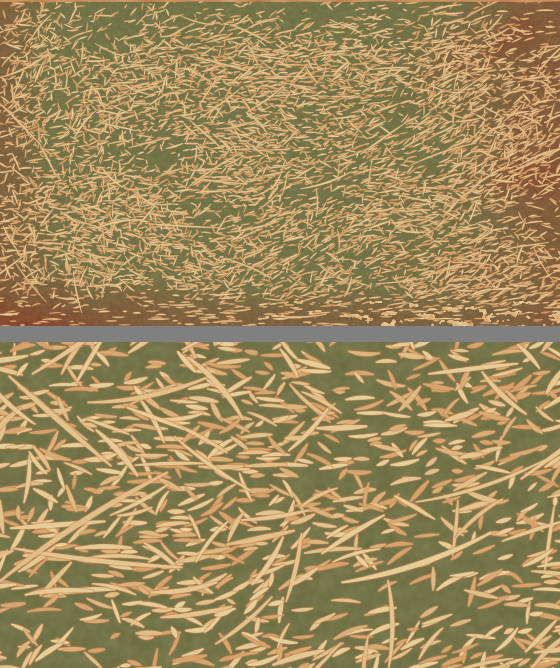
Top: the whole. Bottom: its middle third, enlarged.
Give the GLSL for this texture, as a WebGL 1 fragment shader.

```glsl
precision highp float;
// Worn olive-green painted board, covered in fine cream scratches, with red-brown edges.
uniform vec2 u_resolution;

float hash(vec2 p) {
  vec3 q = fract(vec3(p.xyx) * vec3(0.1031, 0.1030, 0.0973));
  q += dot(q, q.yzx + 33.33);
  return fract((q.x + q.y) * q.z);
}

// Gradient noise, roughly -0.5 to 0.5
float corner(vec2 cell, vec2 offset) {
  float a = 6.2832 * hash(cell + 57.0);
  return dot(vec2(cos(a), sin(a)), offset);
}

float noise(vec2 p) {
  vec2 i = floor(p), f = p - i;
  vec2 u = f * f * f * (f * (f * 6.0 - 15.0) + 10.0);
  vec2 e = vec2(1.0, 0.0);
  return mix(mix(corner(i, f), corner(i + e, f - e), u.x),
             mix(corner(i + e.yx, f - e.yx), corner(i + 1.0, f - 1.0), u.x), u.y);
}

// Share of cells that hold a scratch: patchy, thinner along the borders
float wear(vec2 p, float aspect) {
  float patches = 0.76 + 0.85 * noise(p * 4.5 + 3.0) + 0.5 * noise(p * 11.0);
  float border = smoothstep(-0.02, 0.16, p.y) * smoothstep(1.04, 0.78, p.y);
  float sides = smoothstep(-0.1, 0.15, p.x) * smoothstep(aspect + 0.2, aspect - 0.25, p.x);
  return patches * (0.2 + 0.8 * border) * (0.45 + 0.55 * sides);
}

// Main direction of the scratches, flattening out towards the bottom edge
float flow(vec2 p) {
  return (0.2 + 0.75 * noise(p * 2.3 + 9.0)) * smoothstep(0.0, 0.16, p.y);
}

// One layer of tapered, slightly bent strokes: x = core, y = rim, z = tone
vec3 scratches(vec2 p, float size, float halfWidth, float amount, float seed, float aspect) {
  float px = 0.75 / u_resolution.y;
  vec2 home = floor(p / size);
  vec3 result = vec3(0.0);
  for (int j = -1; j <= 1; j++) {
    for (int i = -1; i <= 1; i++) {
      vec2 cell = home + vec2(float(i), float(j));
      vec2 id = cell + seed * 17.3;
      vec2 center = (cell + vec2(hash(id), hash(id + 31.7))) * size;
      float present = step(hash(id + 71.3), amount * wear(center, aspect));
      float swing = 2.0 * hash(id + 113.9) - 1.0;
      float spread = mix(2.1, 1.1, smoothstep(0.2, 0.75, center.x));
      float low = smoothstep(0.02, 0.14, center.y);
      float angle = flow(center) + spread * low * (swing * swing * swing + 0.15 * swing);
      float c = cos(angle), s = sin(angle);
      vec2 d = p - center;
      vec2 q = vec2(c * d.x + s * d.y, c * d.y - s * d.x);
      float reach = size * mix(0.2, 0.68, hash(id + 157.1));
      float bend = hash(id + 191.7) - 0.5;
      float t = clamp(q.x / reach, -1.0, 1.0);
      q.y -= 0.22 * reach * bend * t * t;
      float width = halfWidth * mix(0.75, 1.25, hash(id + 211.3)) * (1.0 - 0.6 * t * t);
      float dist = length(vec2(max(abs(q.x) - reach, 0.0), q.y)) - width;
      float core = present * smoothstep(px, -px, dist);
      float rim = present * smoothstep(px, -px, dist - 0.0011);
      if (core > result.x) {
        result.x = core;
        result.z = hash(id + 251.9);
      }
      result.y = max(result.y, rim);
    }
  }
  return result;
}

void main() {
  vec2 p = gl_FragCoord.xy / u_resolution.y;
  float aspect = u_resolution.x / u_resolution.y;
  vec3 olive = vec3(0.45, 0.455, 0.285);
  vec3 brown = vec3(0.51, 0.36, 0.235);
  vec3 red = vec3(0.56, 0.23, 0.16);
  vec3 orange = vec3(0.77, 0.48, 0.29);
  vec3 tan_ = vec3(0.84, 0.64, 0.42);
  vec3 cream = vec3(0.91, 0.81, 0.60);

  // Paint ground: olive in the middle, rubbed brown and red at the edges
  float cloud = noise(p * 3.0 + 20.0) + 0.5 * noise(p * 8.0);
  float left = smoothstep(0.22, -0.05, p.x + 0.12 * cloud);
  float right = smoothstep(aspect - 0.5, aspect + 0.02, p.x + 0.2 * cloud);
  float bottom = smoothstep(0.2, -0.02, p.y + 0.12 * cloud);
  float rubbed = max(max(0.85 * left, right), 0.8 * bottom);
  vec3 color = mix(olive, brown, rubbed);
  float redPatch = bottom * smoothstep(0.5, 0.0, p.x) + 0.35 * rubbed * smoothstep(0.1, 0.4, cloud);
  color = mix(color, red, clamp(0.75 * redPatch, 0.0, 1.0));
  color += 0.035 * noise(p * vec2(45.0, 60.0)) + 0.03 * noise(p * 130.0);

  // Scratches, from fine nicks up to long sweeping cuts
  for (int k = 0; k < 7; k++) {
    float n = float(k);
    float size = k < 3 ? 0.022 + 0.002 * n : (k < 5 ? 0.049 + 0.006 * (n - 3.0) : 0.13 + 0.05 * (n - 5.0));
    float halfWidth = k < 3 ? 0.0021 : 0.0023;
    float amount = k < 3 ? 1.1 : (k < 5 ? 0.95 : 0.7);
    vec3 cut = scratches(p, size, halfWidth, amount, n + 1.0, aspect);
    float pale = k < 3 ? smoothstep(0.1, 0.9, cut.z) : 0.6 + 0.4 * cut.z;
    color = mix(color, mix(color, orange, 0.45), cut.y);
    color = mix(color, mix(tan_, cream, pale), cut.x);
  }

  // Flaked chips along the lower right edge
  float strip = smoothstep(0.09, 0.03, p.y) * smoothstep(0.75, 1.4, p.x);
  float flake = noise(p * vec2(13.0, 48.0) + 5.0) + 0.4 * noise(p * 75.0) + 0.26 * strip;
  float chip = smoothstep(0.40, 0.46, flake) * step(0.01, strip);
  color = mix(color, mix(tan_, cream, 0.5 + noise(p * 60.0)), chip);

  // Bare orange line along the top edge
  float line = smoothstep(0.992, 0.997, p.y + 0.004 * noise(vec2(p.x * 9.0, 2.0)));
  color = mix(color, mix(orange, tan_, 0.5 + noise(p * 12.0)), line);

  gl_FragColor = vec4(color, 1.0);
}
```
